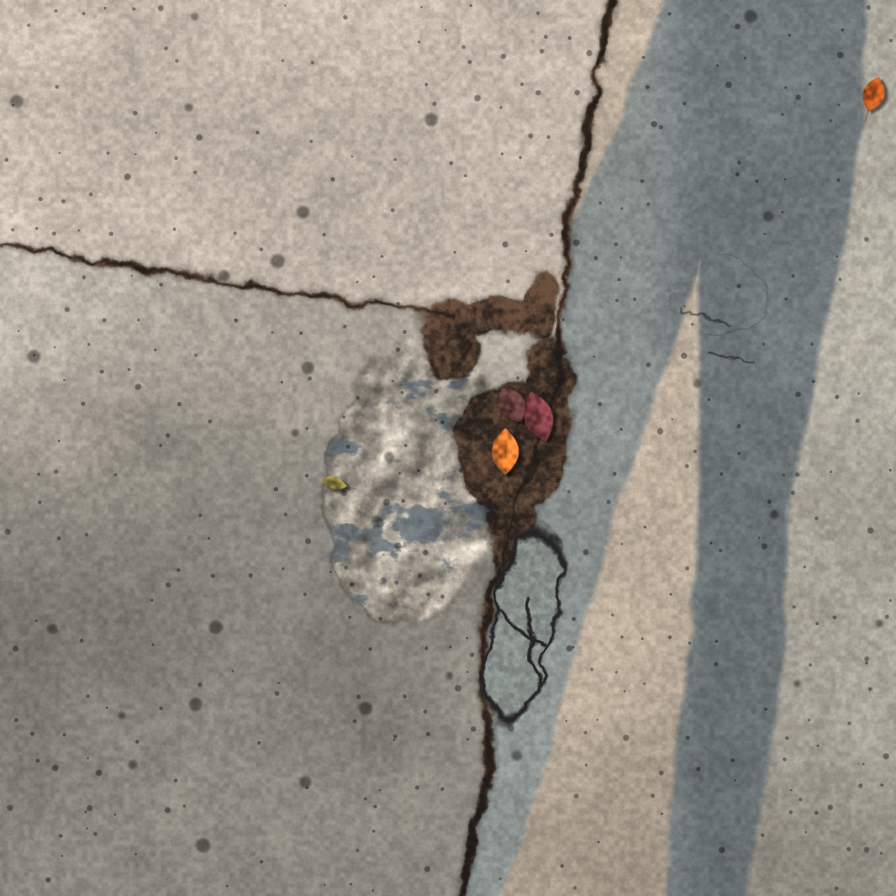
Give the GLSL for this texture, as a WebGL 1 fragment shader.

```glsl
precision highp float;
uniform vec2 u_resolution;

float hash(vec2 p) {
  p = fract(p * vec2(0.1031, 0.1137));
  p += dot(p, p.yx + 33.33);
  return fract((p.x + p.y) * p.x * 7.31);
}

float noise(vec2 p) {
  vec2 i = floor(p), f = fract(p);
  f = f * f * (3.0 - 2.0 * f);
  return mix(mix(hash(i), hash(i + vec2(1, 0)), f.x),
             mix(hash(i + vec2(0, 1)), hash(i + vec2(1, 1)), f.x), f.y);
}

float fbm(vec2 p) {
  float sum = 0.0, amp = 0.5;
  for (int i = 0; i < 5; i++) {
    sum += amp * noise(p);
    p = mat2(1.6, 1.2, -1.2, 1.6) * p + 7.3;
    amp *= 0.5;
  }
  return sum;
}

// Bent line through eight x positions at evenly spaced heights
float bend(float y, vec4 a, vec4 b) {
  vec4 t = clamp(y * 7.0 - vec4(0, 1, 2, 3), 0.0, 1.0);
  vec3 u = clamp(y * 7.0 - vec3(4, 5, 6), 0.0, 1.0);
  return a.x + dot(vec4(a.yzw, b.x) - a, t) + dot(b.yzw - b.xyz, u);
}

float fill(float d, float soft) { return 1.0 - smoothstep(-soft, soft, d); }

float blob(vec2 p, float x, float y, float rx, float ry) {
  return (length((p - vec2(x, y)) / vec2(rx, ry)) - 1.0) * min(rx, ry);
}

float segment(vec2 p, vec2 a, vec2 b) {
  vec2 d = b - a;
  return length(p - a - d * clamp(dot(p - a, d) / dot(d, d), 0.0, 1.0));
}

vec2 turn(vec2 p, float a) {
  return vec2(cos(a) * p.x + sin(a) * p.y, cos(a) * p.y - sin(a) * p.x);
}

float leafShape(vec2 q, vec2 r) { return abs(q.x) + r.x * (q.y * q.y / (r.y * r.y) - 1.0); }

// Pointed leaf with midrib, stem and cast shadow
void leaf(inout vec3 col, vec2 p, vec2 r, float angle, vec3 tint) {
  vec2 q = turn(p, angle);
  col *= 1.0 - 0.5 * fill(leafShape(turn(p - vec2(0.004, -0.003), angle), r), 0.003);
  float shade = 0.7 + 0.6 * noise(q * 190.0) - 0.2 * fill(abs(q.x), 0.001) + 8.0 * q.x;
  col = mix(col, tint * shade, fill(leafShape(q, r), 0.0015));
  col = mix(col, tint * 0.6, fill(segment(q, vec2(0, -r.y), vec2(0, -r.y * 1.6)), 0.0015));
}

void main() {
  vec2 p = gl_FragCoord.xy / u_resolution;
  float broad = fbm(p * 5.0 + 3.0), mid = fbm(p * 28.0), grit = fbm(p * 170.0);
  vec2 w = p + 0.022 * (vec2(fbm(p * 38.0), fbm(p * 38.0 + 40.0)) - 0.48);
  float ex = p.x + 0.006 * (noise(p * 30.0) - 0.5);

  // Left slabs, dirtier toward the bottom
  float joint = w.y - 0.727 + 0.16 * w.x;
  vec3 col = mix(vec3(0.56, 0.545, 0.51), vec3(0.71, 0.68, 0.635), smoothstep(0.25, 0.72, p.y + 0.25 * (broad - 0.5)));
  col *= 1.0 - 0.17 * fill(blob(p, 0.1, 0.38, 0.2, 0.16), 0.14);
  col = mix(col, vec3(0.775, 0.725, 0.675), smoothstep(-0.01, 0.01, joint));

  // Right slab and the shadows across it
  float seam = w.x - bend(p.y, vec4(0.514, 0.547, 0.535, 0.573), vec4(0.622, 0.634, 0.655, 0.684));
  float rightSide = smoothstep(-0.002, 0.002, seam);
  float strip = ex - bend(p.y, vec4(0.5), vec4(0.55, 0.62, 0.688, 0.74));
  float wedgeLeft = ex - bend(p.y, vec4(0.56, 0.609, 0.647, 0.686), vec4(0.736, 0.785, 0.84, 0.9));
  float wedgeRight = ex - bend(p.y, vec4(0.742, 0.751, 0.771, 0.779), vec4(0.78));
  float farEdge = ex - bend(p.y, vec4(0.833, 0.857, 0.875, 0.878), vec4(0.908, 0.938, 0.963, 0.966));
  float shadow = fill(max(-strip, farEdge), 0.005) * (1.0 - fill(max(-wedgeLeft, wedgeRight), 0.005));
  vec3 sunny = mix(vec3(0.76, 0.70, 0.63), vec3(0.675, 0.655, 0.61), smoothstep(0.76, 0.88, p.x));
  sunny *= 1.0 - 0.14 * smoothstep(0.35, 0.0, p.y);
  vec3 shade = mix(vec3(0.55, 0.575, 0.565), vec3(0.43, 0.46, 0.47), smoothstep(0.7, 0.8, p.x));
  col = mix(col, mix(sunny, shade, shadow), rightSide) * (0.87 + 0.26 * broad);

  // Flaked skin and hairline in the shade
  float flake = abs(blob(w, 0.805, 0.668, 0.055, 0.043));
  col *= 1.0 - 0.3 * fill(flake, 0.002) * smoothstep(0.45, 0.6, noise(p * 22.0));
  float hairline = min(segment(w, vec2(0.765, 0.657), vec2(0.81, 0.632)), segment(w, vec2(0.785, 0.604), vec2(0.842, 0.6)));
  col *= 1.0 - 0.5 * fill(hairline - 0.001, 0.0015);

  // Worn hollow with blue stones and a dark lower rim
  vec2 h = turn(w - vec2(0.462, 0.465), -0.15);
  float hollow = blob(h, 0.0, 0.0, 0.098, 0.163);
  float worn = fill(hollow, 0.006) * (1.0 - rightSide);
  float relief = mid - fbm(p * 28.0 + vec2(0.18, -0.22));
  col = mix(col, vec3(0.64, 0.61, 0.565) * (0.85 + 0.3 * mid) * (1.0 + 1.6 * relief), worn);
  float stones = smoothstep(0.57, 0.67, fbm(p * vec2(30, 42) + 15.0));
  col = mix(col, vec3(0.34, 0.39, 0.43), 0.75 * worn * stones);
  col *= 1.0 - 0.45 * fill(abs(hollow), 0.005) * smoothstep(0.03, -0.09, h.x + 0.4 * h.y);

  // Grain and scattered pebbles
  col *= 0.76 + 0.34 * grit + 0.14 * mid;
  for (int i = 0; i < 3; i++) {
    vec2 g = p * (11.0 + 13.0 * float(i)), cell = floor(g);
    vec2 f = fract(g) - 0.2 - 0.6 * vec2(hash(cell + 5.0), hash(cell + 13.0));
    float size = 0.04 + 0.05 * hash(cell + 2.0);
    col *= 1.0 - 0.4 * step(0.8, hash(cell + 31.0 * float(i))) * fill(length(f) - size, 0.03);
  }

  // Soil in the joints and the broken pit
  float pit = min(blob(w, 0.573, 0.5, 0.064, 0.075), blob(w, 0.612, 0.55, 0.028, 0.075));
  pit = min(pit, min(blob(w, 0.55, 0.645, 0.075, 0.02), blob(w, 0.503, 0.618, 0.031, 0.045)));
  pit = min(pit, min(blob(w, 0.604, 0.66, 0.02, 0.04), blob(w, 0.572, 0.4, 0.026, 0.075)));
  float gap = abs(seam) - 0.002 - 0.005 * noise(p * 23.0);
  float slot = max(abs(joint) - 0.0015 - 0.003 * noise(p * 31.0), p.x - 0.51);
  float crack = min(gap, slot), soil = min(pit, crack);
  vec3 earth = mix(vec3(0.15, 0.125, 0.11), vec3(0.42, 0.315, 0.24), smoothstep(0.3, 0.75, 0.5 * (grit + mid) + 0.1 * smoothstep(0.6, 0.66, p.y)));
  col *= 1.0 - 0.3 * fill(soil - 0.002, 0.005);
  col = mix(col, earth, fill(soil, 0.002));
  col = mix(col, vec3(0.11, 0.095, 0.085), 0.75 * fill(crack + 0.002, 0.002));

  // Loose fragment, split into pieces
  vec2 g = turn(w - vec2(0.583, 0.302), -0.2);
  float chunk = max(blob(g, 0.0, 0.0, 0.037, 0.1), abs(g.x) - 0.031);
  float split = min(segment(g, vec2(-0.04, 0.01), vec2(0.04, -0.02)), segment(g, vec2(0, 0.03), vec2(0.03, -0.06)));
  vec3 stone = vec3(0.53, 0.56, 0.54) * (0.75 + 0.5 * grit);
  col = mix(col, vec3(0.14), fill(chunk - 0.004, 0.002));
  col = mix(col, stone, fill(max(chunk, 0.002 - split), 0.0015));

  // Fallen leaves
  leaf(col, p - vec2(0.571, 0.548), vec2(0.015, 0.022), 0.5, vec3(0.38, 0.24, 0.23));
  leaf(col, p - vec2(0.601, 0.535), vec2(0.016, 0.029), 0.3, vec3(0.48, 0.24, 0.26));
  leaf(col, p - vec2(0.564, 0.496), vec2(0.015, 0.026), 0.0, vec3(0.86, 0.47, 0.2));
  leaf(col, p - vec2(0.975, 0.895), vec2(0.012, 0.02), -0.3, vec3(0.72, 0.34, 0.13));
  leaf(col, p - vec2(0.373, 0.461), vec2(0.007, 0.015), 1.3, vec3(0.55, 0.5, 0.25));
  gl_FragColor = vec4(col, 1.0);
}
```
